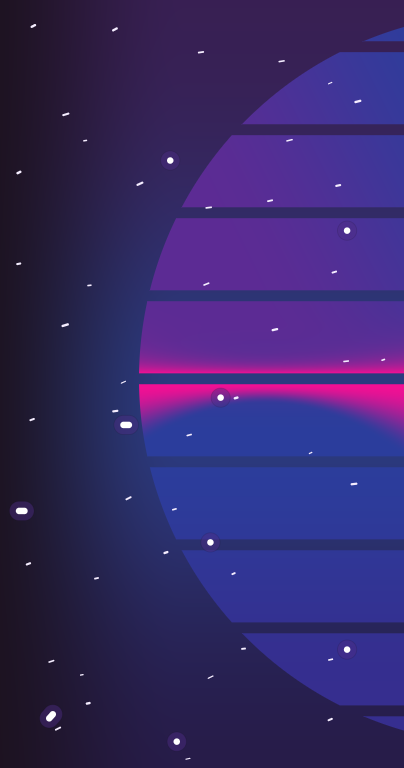
Write a Shadertoy shader that draws this background.

```glsl
vec2 hash22(vec2 p) {
    vec3 q = fract(p.xyx * vec3(0.1031, 0.1030, 0.0973));
    q += dot(q, q.yzx + 33.33);
    return fract((q.xx + q.yz) * q.zy);
}

float cover(float dist, float pixel) {
    return clamp(0.5 - dist / pixel, 0.0, 1.0);
}

float capsule(vec2 p, float angle, float halfLength) {
    vec2 axis = vec2(cos(angle), sin(angle));
    return length(p - axis * clamp(dot(p, axis), -halfLength, halfLength));
}

// Night sky: dark left side, blue glow at mid height
vec3 skyColor(vec2 p) {
    vec3 sky = mix(vec3(0.15, 0.10, 0.27), vec3(0.22, 0.12, 0.32), smoothstep(0.2, 0.8, p.y));
    float rise = (p.y - 0.47) / 0.28;
    sky = mix(sky, vec3(0.17, 0.23, 0.50), exp(-rise * rise));
    return mix(vec3(0.11, 0.07, 0.12), sky, smoothstep(-0.04, 0.24, p.x));
}

// Sun face: violet above, blue below, pink along the middle
vec3 sunColor(vec2 p, float height) {
    vec3 blue = mix(vec3(0.21, 0.18, 0.56), vec3(0.17, 0.24, 0.61), smoothstep(0.1, 0.42, p.y));
    float violet = smoothstep(0.44, 0.58, p.y);
    violet *= 1.0 - smoothstep(0.3, 0.75, p.x + 0.5 * (p.y - 0.67));
    vec3 color = mix(blue, vec3(0.36, 0.17, 0.58), violet);

    float side = (p.x - 0.345) / 0.17;
    float away = max(abs(height) - 0.0071, 0.0);
    float above = exp(-away / (0.010 + 0.008 * side * side));
    float below = 1.0 - smoothstep(0.0, 0.025 + 0.06 * side * side, away);
    return mix(color, vec3(0.95, 0.06, 0.58), height > 0.0 ? above : below);
}

// One jittered star per cell, kept clear of the cell borders
vec3 addStars(vec3 color, vec2 p, float cell, float margin, float chance, bool glowing, float pixel) {
    vec2 id = floor(p / cell);
    vec2 jitter = hash22(id + cell * 170.0);
    vec2 traits = hash22(id + 57.3);
    if (traits.x > chance) return color;
    vec2 offset = p - (id + mix(vec2(margin), vec2(1.0 - margin), jitter)) * cell;

    if (glowing) {
        float stretch = traits.y > 0.5 ? 0.0035 : 0.0;
        float tilt = traits.y > 0.85 ? 0.85 : 0.0;
        float d = capsule(offset, tilt, stretch);
        color = mix(color, vec3(0.30, 0.17, 0.52), 0.45 * cover(d - 0.0125, pixel));
        color *= 1.0 - 0.12 * cover(abs(d - 0.0125) - 0.0006, pixel);
        return mix(color, vec3(1.0), cover(d - 0.0042, pixel));
    }
    float d = capsule(offset, 0.1 + 0.4 * traits.y, 0.0015 + 0.002 * jitter.x);
    return mix(color, vec3(0.96, 0.93, 1.0), cover(d - mix(0.0007, 0.0016, jitter.y), pixel));
}

void mainImage(out vec4 fragColor, in vec2 fragCoord) {
    float pixel = 1.0 / iResolution.y;
    vec2 p = fragCoord * pixel;
    vec3 color = skyColor(p);

    // Striped sun
    vec2 fromSun = p - vec2(0.6576, 0.5068);
    float stripe = abs(fract(fromSun.y / 0.1081 + 0.5) - 0.5) * 0.1081;
    float sun = cover(max(length(fromSun) - 0.4766, 0.0071 - stripe), pixel);
    color = mix(color, sunColor(p, fromSun.y), sun);

    // Small dashes, then large stars with halos
    color = addStars(color, p, 0.098, 0.08, 0.85, false, pixel);
    color = addStars(color, p, 0.19, 0.12, 0.65, true, pixel);

    fragColor = vec4(color, 1.0);
}
```
